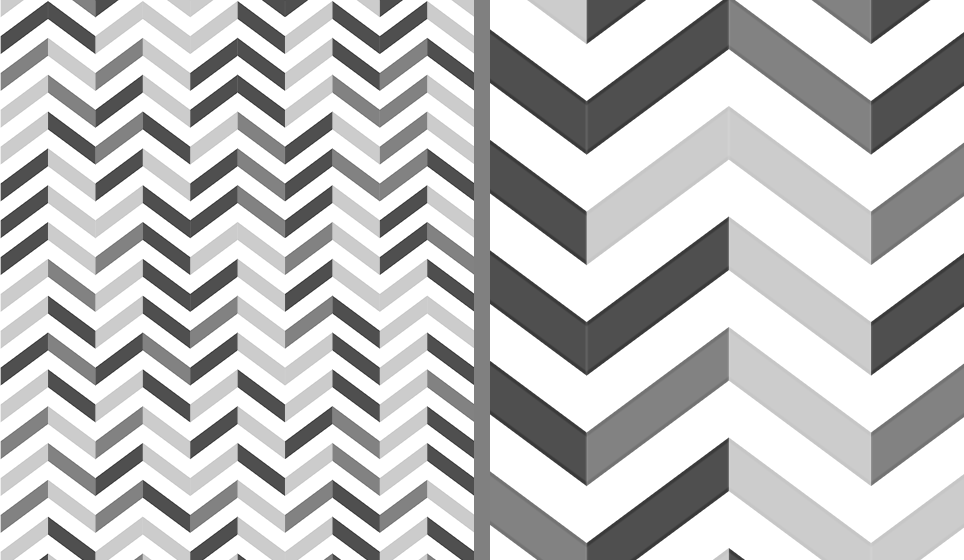
Left, the full canvas; right, a detail of the centre.
Write a Shadertoy shader that draws this pattern.

```glsl
// Grey chevron stripes: ten slanted columns whose segments take random tones.

float hash(vec3 p) {
    p = fract(p * vec3(0.1031, 0.1030, 0.0973) + 0.37);
    p += dot(p, p.yzx + 33.33);
    return fract((p.x + p.y) * p.z);
}

// Light, dark or mid grey, weighted by area
float pickTone(float row, float column, float attempt) {
    float h = hash(vec3(row + 7.0, column + 3.0, attempt * 17.0 + 5.0));
    return h < 0.41 ? 0.80 : h < 0.76 ? 0.31 : 0.51;
}

// Walks along the row, redrawing a repeated tone once so that neighbours mostly differ
float segmentTone(float row, float column) {
    float tone = 1.0;
    for (float c = 0.0; c <= column; c++) {
        float candidate = pickTone(row, c, 0.0);
        tone = candidate == tone ? pickTone(row, c, 1.0) : candidate;
    }
    return tone;
}

void mainImage(out vec4 fragColor, in vec2 fragCoord) {
    // Units of one column width, measured from the top left
    float pixel = 10.0 / iResolution.x;
    vec2 p = vec2(fragCoord.x, iResolution.y - fragCoord.y) * pixel;
    p.x -= 0.013;

    // Zigzag rows, peaking at odd column borders
    float fold = abs(mod(p.x, 2.0) - 1.0);
    float v = p.y / 0.777 - 0.028 - 0.955 * fold;
    float row = floor(v + 0.2575);
    float inside = (0.2425 - abs(v - row - 0.2425)) * 0.624;

    // Tones on both sides of the nearest column border
    float border = round(p.x);
    float offset = p.x - border;
    float side = clamp(offset / pixel + 0.5, 0.0, 1.0);
    float tone = mix(segmentTone(row, border - 1.0), segmentTone(row, border), side);

    // Darker rim along the slanted edges and a faint pale seam at the borders
    float rim = 1.0 - smoothstep(0.015, 0.032, inside);
    tone -= 0.12 * (1.0 - tone) * rim;
    float seam = 1.0 - smoothstep(0.0, 0.016, abs(offset));
    tone = mix(tone, 1.0, 0.1 * seam);

    float coverage = clamp(inside / pixel + 0.5, 0.0, 1.0);
    fragColor = vec4(vec3(mix(1.0, tone, coverage)), 1.0);
}
```
